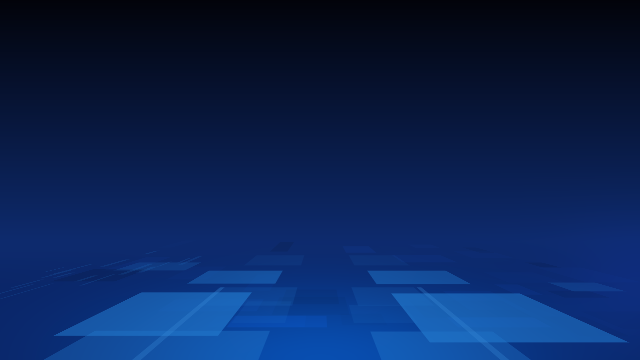
A Shadertoy shader for this background:

```glsl
// Dark blue backdrop with translucent glowing tiles on a floor in perspective.

const float HORIZON = 0.433;     // height of the vanishing point
const float CENTRE = 0.501;      // its place across the width, 0 to 1
const float FLOOR_TOP = 0.33;    // height where the sky gradient ends
const vec3 SKY_DARK = vec3(0.008, 0.012, 0.040);
const vec3 SKY_BLUE = vec3(0.053, 0.167, 0.430);
const vec3 FLOOR_SIDE = vec3(0.035, 0.135, 0.390);
const vec3 FLOOR_GLOW = vec3(0.030, 0.305, 0.690);
const vec3 RIM_BLUE = vec3(0.065, 0.190, 0.540);
const vec3 TILE_BLUE = vec3(0.130, 0.470, 0.800);
const vec3 STREAK_BLUE = vec3(0.220, 0.540, 0.840);
const int TILES = 7;
const int FAINT_TILES = 34;
const int STREAKS = 18;

// Main tiles: inner ray, outer ray, far edge, near edge (below the horizon).
const vec4 LEFT_TILES[TILES] = vec4[TILES](
    vec4(0.78, 2.03, 0.245, 0.366), vec4(0.57, 1.68, 0.185, 0.221),
    vec4(0.40, 1.78, 0.352, 0.460), vec4(0.28, 1.20, 0.231, 0.282),
    vec4(0.30, 0.75, 0.270, 0.330), vec4(2.05, 3.12, 0.162, 0.184),
    vec4(0.32, 1.25, 0.142, 0.170));
const vec4 RIGHT_TILES[TILES] = vec4[TILES](
    vec4(0.79, 2.23, 0.248, 0.384), vec4(0.70, 1.88, 0.185, 0.222),
    vec4(0.39, 1.35, 0.354, 0.460), vec4(0.37, 1.12, 0.231, 0.282),
    vec4(0.28, 0.82, 0.280, 0.330), vec4(2.90, 3.50, 0.218, 0.242),
    vec4(0.55, 1.45, 0.142, 0.170));
const float TILE_STRENGTH[TILES] =
    float[TILES](0.66, 0.48, 0.42, 0.17, 0.13, 0.22, 0.10);

float hash(float n) {
    n = fract(n * 0.1031);
    n *= n + 33.33;
    return fract(2.0 * n * n);
}

// Coverage of a floor rectangle; ground = (ray slope, drop below horizon).
float tileMask(vec2 ground, vec4 tile) {
    vec2 inside = min(ground - tile.xz, tile.yw - ground);
    inside *= vec2(ground.y, 1.0);
    vec2 cover = clamp(inside * iResolution.y + 0.5, 0.0, 1.0);
    return cover.x * cover.y;
}

void mainImage(out vec4 fragColor, in vec2 fragCoord) {
    vec2 p = fragCoord / iResolution.y;
    float aspect = iResolution.x / iResolution.y;
    float x = p.x - CENTRE * aspect;
    float drop = max(HORIZON - p.y, 0.001);
    vec2 ground = vec2(x / drop, drop);

    // Sky gradient
    float rise = clamp((1.0 - p.y) / (1.0 - FLOOR_TOP), 0.0, 1.0);
    vec3 color = mix(SKY_DARK, SKY_BLUE, rise);

    // Floor: dim sides, bluer right rim and a central glow
    float floorFade = smoothstep(FLOOR_TOP + 0.02, 0.16, p.y);
    color = mix(color, FLOOR_SIDE, 0.8 * floorFade);
    vec2 rim = (p - vec2(aspect, 0.20)) / vec2(0.22, 0.16);
    color = mix(color, RIM_BLUE, 0.6 * exp(-dot(rim, rim)));
    float glowWidth = 0.36 + 0.22 * floorFade;
    float glow = exp(-x * x / (glowWidth * glowWidth));
    color = mix(color, FLOOR_GLOW, glow * smoothstep(0.34, 0.0, p.y));

    // Scattered faint tiles, some lighter and some darker
    for (int i = 0; i < FAINT_TILES; i++) {
        float seed = float(i) * 5.0 + 3.0;
        float far = mix(0.10, 0.34, hash(seed));
        float near = far * (1.08 + 0.18 * hash(seed + 1.0));
        float start = mix(-4.4, 3.6, hash(seed + 2.0));
        float width = mix(0.25, 1.0, hash(seed + 3.0));
        float mask = tileMask(ground, vec4(start, start + width, far, near));
        float tone = mix(-0.10, 0.10, hash(seed + 4.0));
        color *= 1.0 + tone * mask;
    }

    // Main tiles on either side of the central aisle
    vec2 mirrored = vec2(abs(ground.x), drop);
    for (int i = 0; i < TILES; i++) {
        vec4 tile = LEFT_TILES[i];
        if (x > 0.0) tile = RIGHT_TILES[i];
        float sheen = mix(0.85, 1.0, smoothstep(tile.y, tile.x, mirrored.x));
        float mask = tileMask(mirrored, tile);
        color = mix(color, TILE_BLUE, mask * sheen * TILE_STRENGTH[i]);
    }

    // Long light rails crossing the large tiles
    float rail = tileMask(mirrored, vec4(1.155, 1.21, 0.231, 0.460));
    color = mix(color, STREAK_BLUE, 0.30 * rail);

    // Short thin streaks, mostly on the far left
    for (int i = 0; i < STREAKS; i++) {
        float seed = float(i) * 4.0 + 311.0;
        float far = mix(0.12, 0.27, hash(seed));
        float near = far * (1.06 + 0.14 * hash(seed + 1.0));
        float start = mix(-4.2, -2.3, hash(seed + 2.0));
        float width = mix(0.02, 0.09, hash(seed + 3.0));
        float mask = tileMask(ground, vec4(start, start + width, far, near));
        color = mix(color, TILE_BLUE, 0.17 * mask);
    }

    fragColor = vec4(color, 1.0);
}
```
